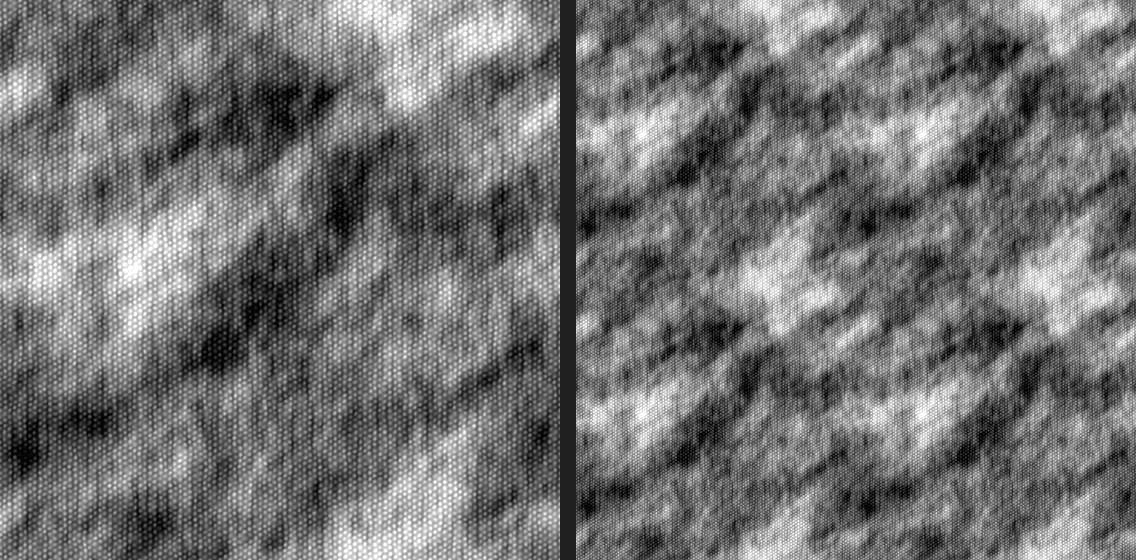
Left: one tile. Right: repeated 2 by 2.
Give the GLSL for this texture, as a three.js fragment shader.

```glsl
varying vec2 vUv;

const float TAU = 6.2831853;

float hash(vec2 cell, float seed) {
  vec3 p = fract(vec3(cell.xyx + seed * 7.31) * vec3(0.1031, 0.1030, 0.0973));
  p += dot(p, p.yzx + 33.33);
  return fract((p.x + p.y) * p.z);
}

// Slope at one lattice corner; corners one canvas apart share a key
float corner(vec2 cell, vec2 offset, vec2 along, vec2 across, float seed) {
  float cells = along.x * across.y - along.y * across.x;
  vec2 key = vec2(across.y * cell.x - along.y * cell.y,
                  along.x * cell.y - across.x * cell.x);
  key = floor(mod(key + 0.5, cells));
  float angle = TAU * hash(key, seed);
  return dot(vec2(cos(angle), sin(angle)), offset);
}

// Wrapping gradient noise on a lattice turned by whole-number wave vectors
float turnedNoise(vec2 uv, vec2 along, vec2 across, float seed) {
  vec2 p = vec2(dot(uv, along), dot(uv, across));
  vec2 i = floor(p);
  vec2 f = p - i;
  vec2 w = f * f * f * (f * (f * 6.0 - 15.0) + 10.0);
  vec2 e = vec2(1.0, 0.0);
  float low = mix(corner(i, f, along, across, seed),
                  corner(i + e.xy, f - e.xy, along, across, seed), w.x);
  float high = mix(corner(i + e.yx, f - e.yx, along, across, seed),
                   corner(i + e.xx, f - e.xx, along, across, seed), w.x);
  return mix(low, high, w.y);
}

float tiledNoise(vec2 uv, vec2 repeats, float seed) {
  return turnedNoise(uv, vec2(repeats.x, 0.0), vec2(0.0, repeats.y), seed);
}

// Cloudy bands rising to the right
float diagonalClouds(vec2 uv) {
  vec2 along = vec2(2.0, 2.0);
  vec2 across = vec2(-4.0, 5.0);
  float sum = 0.0;
  float amplitude = 1.0;
  for (int octave = 0; octave < 4; octave++) {
    sum += amplitude * turnedNoise(uv, along, across, float(octave) + 3.0);
    along *= 2.0;
    across *= 2.0;
    amplitude *= 0.5;
  }
  return sum;
}

// Staggered dots from three crossed waves, the rising rows strongest
float weave(vec2 uv) {
  vec2 phase = TAU * uv * vec2(56.0, 90.0);
  return 0.38 * cos(phase.x - phase.y) + 0.29 * cos(phase.x + phase.y)
       + 0.33 * cos(2.0 * phase.x);
}

void main() {
  // Bend the bands
  vec2 bend = vec2(tiledNoise(vUv, vec2(4.0), 11.0),
                   tiledNoise(vUv, vec2(5.0), 12.0));
  float clouds = diagonalClouds(vUv + 0.05 * bend);

  // Upright smudges, small blotches and thread streaks
  float smudges = tiledNoise(vUv, vec2(14.0, 5.0), 13.0)
                + 0.8 * tiledNoise(vUv, vec2(32.0, 11.0), 19.0);
  float blotches = turnedNoise(vUv, vec2(24.0, 20.0), vec2(-30.0, 36.0), 18.0);
  float streaks = tiledNoise(vUv, vec2(112.0, 20.0), 14.0);
  float tone = 0.45 + 0.59 * clouds + 0.19 * smudges
             + 0.12 * blotches + 0.20 * streaks;

  // Dots, uneven and a little stronger where the cloth is light
  vec2 wobble = 0.003 * vec2(tiledNoise(vUv, vec2(40.0), 15.0),
                             tiledNoise(vUv, vec2(40.0), 16.0));
  float unevenness = 1.0 + 0.9 * tiledNoise(vUv, vec2(64.0), 17.0);
  float relief = 0.17 + 0.09 * clamp(tone, 0.0, 1.0);
  float grey = tone + relief * unevenness * weave(vUv + wobble);

  gl_FragColor = vec4(vec3(clamp(grey, 0.02, 1.0)), 1.0);
}
```
